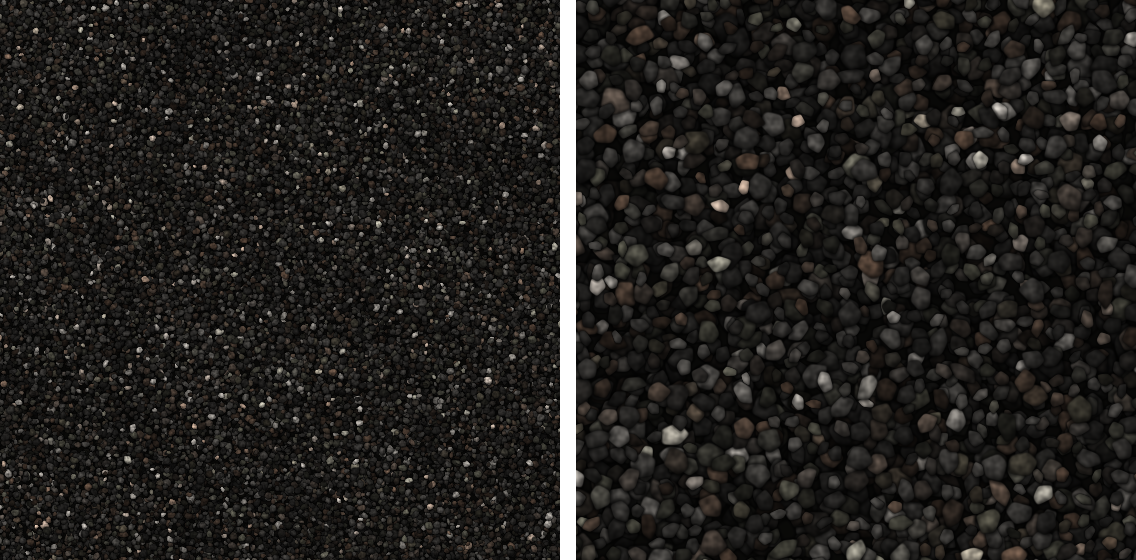
Left: the whole. Right: its middle third, enlarged.
Reproduce this texture procedurally as a three.js fragment shader.

```glsl
varying vec2 vUv;

const float TAU = 6.2831853;
const int LAYERS = 5;
const int FACETS = 5;
const vec3 GAP_COLOR = vec3(0.034, 0.033, 0.028);
const vec3 GREY_TINT = vec3(1.02, 0.99, 0.95);
const vec3 BROWN_TINT = vec3(1.22, 0.97, 0.80);
const vec3 OLIVE_TINT = vec3(1.03, 1.02, 0.86);
const vec2 LIGHT_DIR = vec2(-0.30, 0.95);

float hash1(vec2 p) {
  vec3 q = fract(vec3(p.xyx) * 0.1031);
  q += dot(q, q.yzx + 33.33);
  return fract((q.x + q.y) * q.z);
}

vec2 hash2(vec2 p) {
  return vec2(hash1(p), hash1(p + vec2(47.3, 91.7)));
}

vec2 rotate(vec2 p, float angle) {
  float c = cos(angle);
  float s = sin(angle);
  return vec2(c * p.x - s * p.y, s * p.x + c * p.y);
}

float cornerGradient(vec2 corner, vec2 offset) {
  float angle = TAU * hash1(corner);
  return dot(vec2(cos(angle), sin(angle)), offset);
}

float gradientNoise(vec2 p) {
  vec2 i = floor(p);
  vec2 f = p - i;
  vec2 u = f * f * f * (f * (f * 6.0 - 15.0) + 10.0);
  vec2 e = vec2(1.0, 0.0);
  float low = mix(cornerGradient(i, f), cornerGradient(i + e, f - e), u.x);
  float high = mix(cornerGradient(i + e.yx, f - e.yx), cornerGradient(i + 1.0, f - 1.0), u.x);
  return mix(low, high, u.y);
}

// Rounded irregular polygon: 0 at the centre, 1 on the outline
float pebbleDistance(vec2 p, vec2 seed) {
  float sum = 0.0;
  for (int k = 0; k < FACETS; k++) {
    vec2 h = hash2(seed + 13.7 * float(k + 1));
    float angle = TAU * (float(k) + 0.35 * h.x) / float(FACETS);
    float reach = mix(0.76, 1.06, h.y);
    float a = max(dot(p, vec2(cos(angle), sin(angle))) / reach, 0.0);
    sum += a * a * a * a * a * a;
  }
  return pow(sum + 1e-6, 1.0 / 6.0);
}

// Mostly dark stones, with a few pale ones
vec3 pebbleColor(vec2 seed) {
  float rank = hash1(seed + 5.1);
  float pale = smoothstep(0.90, 1.0, rank);
  float tone = 0.12 + 0.23 * pow(rank, 1.6) + 0.36 * pale;
  vec2 h = hash2(seed + 71.9);
  vec3 tint = mix(GREY_TINT, BROWN_TINT, smoothstep(0.55, 1.0, h.x));
  tint = mix(tint, OLIVE_TINT, 0.8 * smoothstep(0.65, 0.95, h.y));
  return tone * mix(tint, GREY_TINT, 0.5 * pale);
}

// Lay one pebble and its contact shadow over the colour below
vec3 layPebble(vec3 below, vec2 offset, vec2 seed, float turn, float depthLight, float grain) {
  vec2 h = hash2(seed + 23.4);
  float radius = mix(0.31, 0.60, h.x * h.x);
  vec2 local = offset / radius;
  if (dot(local, local) > 3.6) return below;

  vec2 body = rotate(local, TAU * hash1(seed + 37.6));
  body.y /= mix(0.60, 1.0, h.y);
  float d = pebbleDistance(body, seed);
  float cover = 1.0 - smoothstep(0.87, 1.09, d);
  float shadow = 1.0 - smoothstep(0.90, 1.40, d);

  float dome = sqrt(max(1.0 - 0.95 * d * d, 0.0));
  float slope = dot(rotate(local, -turn), LIGHT_DIR);
  float shade = max(0.30 + 0.60 * dome + 0.26 * slope, 0.12);
  vec3 stone = pebbleColor(seed) * shade * depthLight * (1.0 + 0.55 * grain);
  return mix(below * (1.0 - 0.55 * shadow), max(stone, GAP_COLOR), cover);
}

// Scatter pebbles on a turned, jittered grid
vec3 layLayer(vec3 below, vec2 uv, float layer, float depthLight, float grain) {
  float turn = 0.4 + 1.1 * layer;
  vec2 p = rotate(uv, turn) * (56.0 + 4.0 * layer) + 200.0 + 310.0 * layer;
  vec2 cell = floor(p);
  vec3 color = below;
  for (int j = -1; j <= 1; j++) {
    for (int i = -1; i <= 1; i++) {
      vec2 seed = cell + vec2(float(i), float(j));
      vec2 center = seed + mix(vec2(0.2), vec2(0.8), hash2(seed + 3.3));
      color = layPebble(color, p - center, seed, turn, depthLight, grain);
    }
  }
  return color;
}

void main() {
  float grain = gradientNoise(vUv * 170.0) + 0.6 * gradientNoise(vUv * 310.0 + 40.0);
  vec3 color = GAP_COLOR;
  for (int k = 0; k < LAYERS; k++) {
    float height = float(k) / float(LAYERS - 1);
    color = layLayer(color, vUv, float(k), mix(0.40, 1.0, height), grain);
  }
  color *= 1.0 + 0.15 * gradientNoise(vUv * 5.0 + 9.0);
  gl_FragColor = vec4(color, 1.0);
}
```
